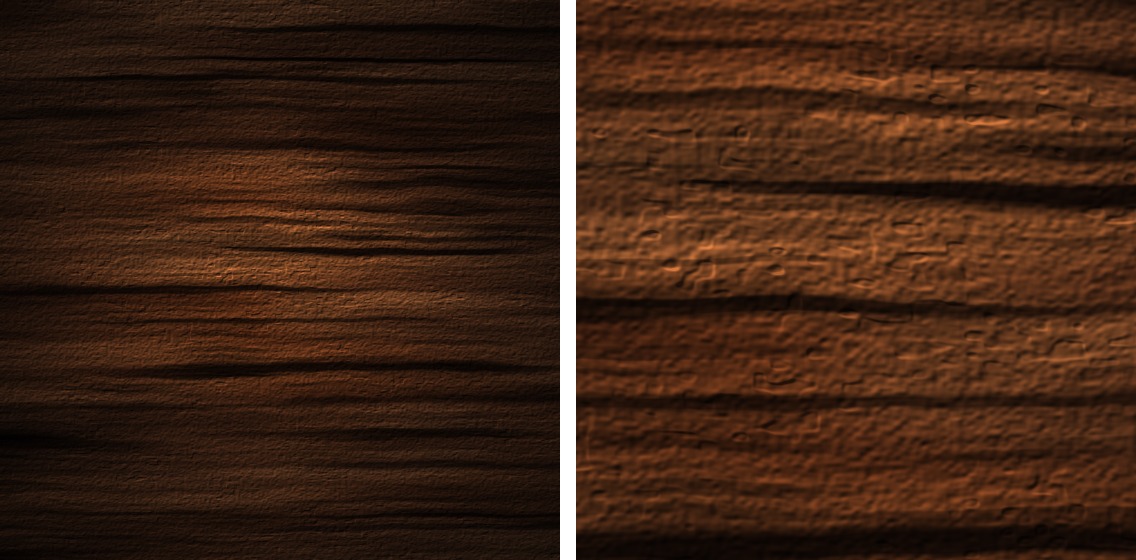
Left: the whole. Right: its middle third, enlarged.
Reproduce this texture procedurally as a WebGL 2 fragment shader.

```glsl
#version 300 es
precision highp float;
// Dark brown wood with horizontal grain, frayed black streaks, a rough embossed skin and a vignette.

#define STREAK_COUNT 16
#define STREAK_DEPTH 0.95
#define BAND_CONTRAST 1.15
#define LINE_DEPTH 0.72
#define RELIEF_STEP 0.002
#define RELIEF_GAIN 1.55
#define VIGNETTE_FALLOFF 5.8
#define VIGNETTE_FLOOR 0.17
#define DARK_WOOD vec3(0.075, 0.030, 0.020)
#define MID_WOOD vec3(0.345, 0.180, 0.092)
#define LIGHT_WOOD vec3(0.620, 0.365, 0.190)

uniform vec2 u_resolution;
out vec4 fragColor;

float hash(vec2 p) {
    vec3 q = fract(p.xyx * 0.1031);
    q += dot(q, q.yzx + 33.33);
    return fract((q.x + q.y) * q.z);
}

float noise(vec2 p) {
    vec2 cell = floor(p), f = fract(p);
    f = f * f * (3.0 - 2.0 * f);
    float low = mix(hash(cell), hash(cell + vec2(1, 0)), f.x);
    float high = mix(hash(cell + vec2(0, 1)), hash(cell + vec2(1, 1)), f.x);
    return mix(low, high, f.y);
}

// Bends the fibres gently up and down along their length.
vec2 bendFibres(vec2 p) {
    float slow = noise(p * vec2(2.5, 5.0) + 11.0) - 0.5;
    float quick = noise(p * vec2(13.0, 16.0) + 37.0) - 0.5;
    float tremor = noise(p * vec2(38.0, 45.0) + 91.0) - 0.5;
    return p + vec2(0.0, 0.015 * slow + 0.005 * quick + 0.0018 * tremor);
}

// Wide tonal bands, stretched along x.
float bands(vec2 p) {
    return 0.36 * noise(p * vec2(1.8, 9.0) + 3.0)
         + 0.36 * noise(p * vec2(2.6, 24.0) + 19.0)
         + 0.28 * noise(p * vec2(4.0, 62.0) + 53.0);
}

// Thin dark fibre lines that gather in some bands.
float fibreLines(vec2 p) {
    float cluster = smoothstep(0.25, 0.75, noise(p * vec2(2.5, 13.0) + 71.0));
    float coarse = smoothstep(0.48, 0.85, noise(p * vec2(5.0, 115.0) + 5.0));
    float fine = smoothstep(0.45, 0.85, noise(p * vec2(9.0, 215.0) + 29.0));
    return (0.55 * coarse + 0.45 * fine) * mix(0.35, 1.0, cluster);
}

// Long tapered black streaks, each inside a halo of darkened fibres.
float streaks(vec2 p, float lines) {
    float darkness = 0.0;
    float fray = 0.45 + 0.75 * noise(p * vec2(6.0, 120.0) + 43.0)
               + 0.60 * noise(p * vec2(9.0, 45.0) + 13.0);
    for (int i = 0; i < STREAK_COUNT; i++) {
        float id = float(i);
        float centreY = (id + 0.1 + 0.8 * hash(vec2(id, 1.0))) / float(STREAK_COUNT);
        float centreX = mix(0.2, 0.85, hash(vec2(id, 2.0)));
        float halfLength = mix(0.25, 0.55, hash(vec2(id, 3.0)));
        float along = (p.x - centreX) / halfLength;
        float taper = max(0.0, 1.0 - along * along);
        float width = mix(0.003, 0.0088, hash(vec2(id, 4.0))) * (0.35 + 0.65 * taper);
        float across = abs(p.y - centreY) * fray / width;
        float body = exp(-across * across) + (0.28 + 0.7 * lines) * exp(-across * 0.32);
        float strength = smoothstep(0.0, 0.8, taper) * mix(0.5, 1.0, hash(vec2(id, 5.0)));
        darkness = max(darkness, strength * min(body, 1.0));
    }
    return darkness;
}

// Height of the skin: fine grains, short fibre ridges and patches of pits.
float skinHeight(vec2 p) {
    float grains = 0.38 * noise(p * vec2(125.0, 195.0))
                 + 0.42 * noise(p * vec2(250.0, 350.0) + 17.0);
    float ridges = 0.34 * noise(p * vec2(22.0, 185.0) + 61.0);
    float patches = smoothstep(0.35, 0.75, noise(p * vec2(15.0, 26.0) + 47.0));
    float pits = smoothstep(0.62, 0.85, noise(p * vec2(95.0, 170.0) + 7.0));
    return grains + ridges - 0.38 * pits * patches;
}

void main() {
    vec2 uv = gl_FragCoord.xy / u_resolution;
    vec2 fibre = bendFibres(uv);
    float lines = fibreLines(fibre);

    // Wood tone from bands, cut by the lines
    float tone = 0.63 + BAND_CONTRAST * (bands(fibre) - 0.5);
    vec3 color = mix(DARK_WOOD, MID_WOOD, smoothstep(0.08, 0.58, tone));
    color = mix(color, LIGHT_WOOD, smoothstep(0.50, 1.0, tone));
    color *= 1.0 - LINE_DEPTH * lines;

    // Reddish stains
    float stain = smoothstep(0.45, 0.80, noise(uv * vec2(3.0, 9.0) + 83.0));
    color *= mix(vec3(1.0), vec3(0.94, 0.84, 0.74), stain);

    // Streaks
    color = mix(color, vec3(0.030, 0.014, 0.011), STREAK_DEPTH * streaks(fibre, lines));

    // Relief lit from the upper left
    vec2 towardLight = RELIEF_STEP * vec2(-0.7, 0.8);
    float slope = skinHeight(fibre) - skinHeight(fibre + towardLight);
    color *= clamp(1.0 + RELIEF_GAIN * slope, 0.35, 1.75);

    // Vignette, greyer toward the border
    vec2 offset = uv - vec2(0.52, 0.51);
    float glow = exp(-VIGNETTE_FALLOFF * dot(offset, offset));
    color *= mix(VIGNETTE_FLOOR, 1.0, glow);
    vec3 faded = dot(color, vec3(0.4, 0.4, 0.2)) * vec3(1.42, 0.92, 0.68);
    color = mix(color, faded, 0.5 * (1.0 - glow));

    fragColor = vec4(color, 1.0);
}
```
